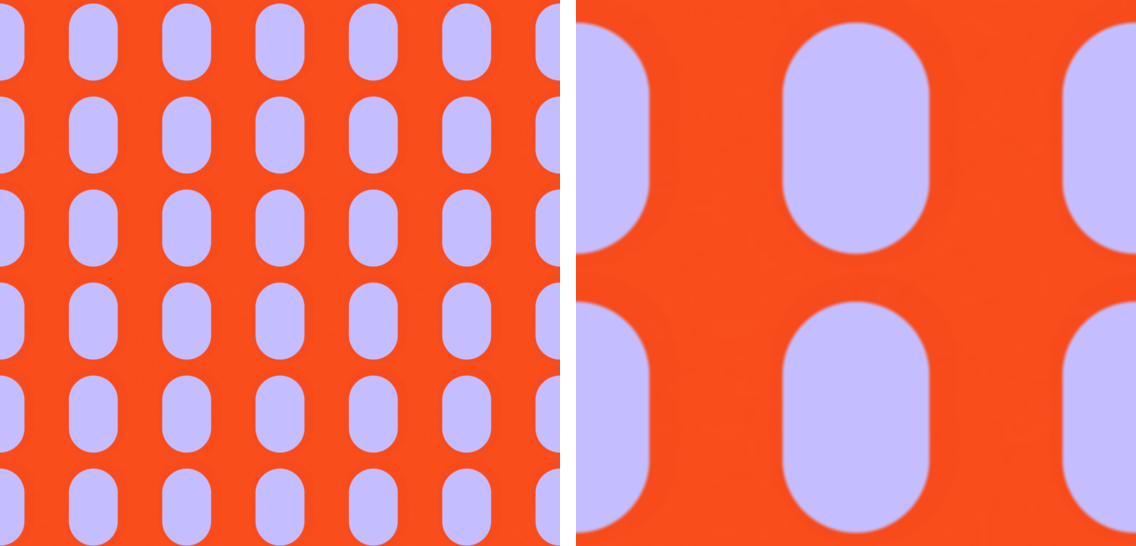
Left, the full canvas; right, a detail of the centre.
Give the GLSL for this pattern, as a Shadertoy shader.

```glsl
// Even grid of upright lilac capsules on a flat orange-red ground.

const vec2  GRID        = vec2(6.0, 5.87);     // repeats across and down
const vec2  FIRST       = vec2(0.0, 0.418);    // centre of lowest left capsule, in cells
const float RADIUS      = 0.262;               // capsule half width, in cells
const float HALF_HEIGHT = 0.414;               // capsule half height, in cells
const float SOFTNESS    = 0.010;               // half width of the blended edge
const float HALO_REACH  = 0.10;                // spread of the redder rim
const vec2  HALO_SHIFT  = vec2(0.03, 0.03);    // rim leans up and right
const float GRAIN       = 0.006;               // strength of the ground mottling
const float GRAIN_SCALE = 24.0;                // mottling cells per repeat
const vec3  GROUND      = vec3(0.976, 0.306, 0.110);
const vec3  HALO        = vec3(0.972, 0.294, 0.108);
const vec3  LILAC       = vec3(0.770, 0.740, 1.000);

float hash(vec2 p) {
    return fract(sin(dot(p, vec2(127.1, 311.7))) * 43758.5453);
}

float noise(vec2 p) {
    vec2 i = floor(p);
    vec2 f = fract(p);
    f = f * f * (3.0 - 2.0 * f);
    float low  = mix(hash(i), hash(i + vec2(1.0, 0.0)), f.x);
    float high = mix(hash(i + vec2(0.0, 1.0)), hash(i + vec2(1.0, 1.0)), f.x);
    return mix(low, high, f.y);
}

// Signed distance to an upright capsule centred on the origin
float capsule(vec2 p) {
    p.y -= clamp(p.y, RADIUS - HALF_HEIGHT, HALF_HEIGHT - RADIUS);
    return length(p) - RADIUS;
}

// Position relative to the nearest capsule centre
vec2 repeatCell(vec2 p) {
    return fract(p + 0.5) - 0.5;
}

void mainImage(out vec4 fragColor, in vec2 fragCoord) {
    vec2 grid = fragCoord / iResolution.xy * GRID - FIRST;
    float pixel = GRID.y / iResolution.y;

    // Ground with a faint rim and mottling
    float rim = capsule(repeatCell(grid - HALO_SHIFT));
    vec3 color = mix(HALO, GROUND, smoothstep(HALO_REACH * 0.6, HALO_REACH, rim));
    color += GRAIN * (noise(grid * GRAIN_SCALE) - 0.5);

    // Capsules
    float edge = max(SOFTNESS, 0.7 * pixel);
    float fill = 1.0 - smoothstep(-edge, edge, capsule(repeatCell(grid)));
    color = mix(color, LILAC, fill);

    fragColor = vec4(color, 1.0);
}
```
